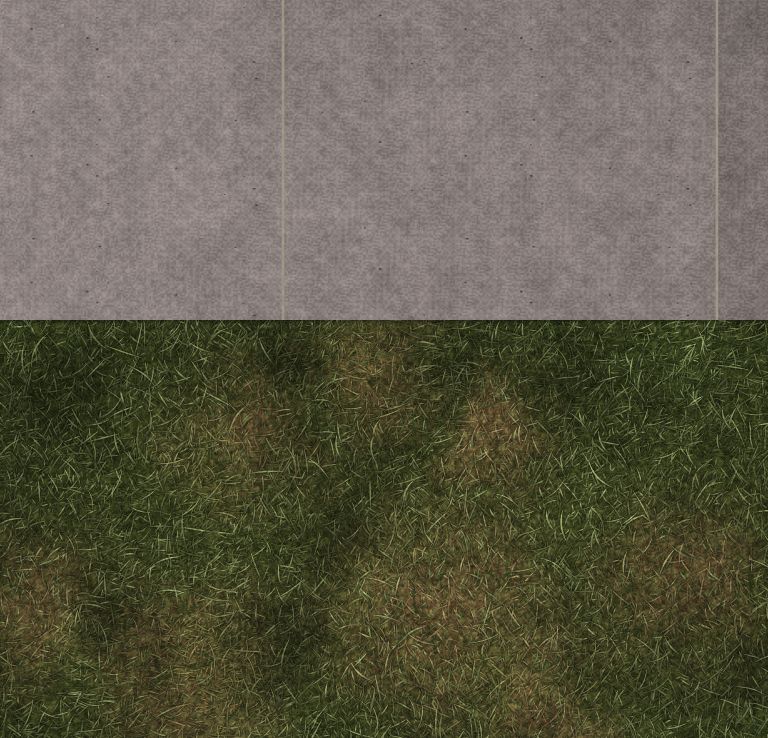
A Shadertoy shader for this texture:

```glsl
// Concrete wall panels with pale joints above a lawn of tangled, partly dry grass.
#define WALL_BASE 0.5443
#define PANEL_WIDTH 0.565
#define JOINT_X 0.3685
#define JOINT_HALF 0.0017
#define STAIN_PERIOD 0.165
#define BLADE_HALF 0.00095
#define BLADE_MIN 0.008
#define BLADE_MAX 0.031
#define LAYERS 10
#define GRAIN_SCALE 460.0
#define CONCRETE vec3(0.53, 0.49, 0.48)

float hash(vec2 p) {
    return fract(sin(dot(p, vec2(127.1, 311.7))) * 43758.5453);
}

vec2 hash2(vec2 p) {
    return vec2(hash(p), hash(p + 37.3));
}

float noise(vec2 p) {
    vec2 i = floor(p), f = fract(p);
    f = f * f * (3.0 - 2.0 * f);
    return mix(mix(hash(i), hash(i + vec2(1, 0)), f.x),
               mix(hash(i + vec2(0, 1)), hash(i + vec2(1, 1)), f.x), f.y);
}

float fbm(vec2 p) {
    float sum = 0.0, amp = 0.5;
    for (int i = 0; i < 4; i++) {
        sum += amp * noise(p);
        p = mat2(1.6, 1.2, -1.2, 1.6) * p + 17.1;
        amp *= 0.5;
    }
    return sum / 0.9375;
}

// Sparse small marks, one candidate per cell
float specks(vec2 p, float cell, float chance, float px) {
    vec2 id = floor(p / cell);
    vec2 d = p - (id + 0.25 + 0.5 * hash2(id + 5.7)) * cell;
    float radius = mix(0.0005, 0.0015, hash(id + 71.0));
    float mark = clamp((radius - length(d * vec2(0.8, 1.2))) / px + 0.5, 0.0, 1.0);
    return mark * step(hash(id + 13.9), chance);
}

vec3 wall(vec2 p, float px) {
    float along = p.x - JOINT_X;
    float panel = floor(along / PANEL_WIDTH);
    vec2 q = vec2(mod(along, PANEL_WIDTH), mod(p.y - WALL_BASE, STAIN_PERIOD));

    // Cloudy stains, vertical streaks and gritty grain
    float shade = 1.045 - 0.065 * p.x - 0.07 * step(0.5, panel);
    shade += 0.13 * (fbm(p * vec2(30.0, 22.0)) - 0.5);
    shade += 0.05 * (noise(p * vec2(38.0, 7.0)) - 0.5);
    shade += 0.20 * (fbm(p * 85.0) - 0.5);
    shade += 0.25 * (noise(p * GRAIN_SCALE) - 0.5);
    shade -= 0.05 * smoothstep(0.82, 0.96, p.y) * smoothstep(0.1, 0.8, p.x);
    vec3 col = CONCRETE * shade;
    col += vec3(0.008, 0.003, -0.006) * (fbm(p * 9.0) - 0.4);

    // Pits and chips recur with the cast of each panel
    col *= 1.0 - 0.45 * specks(q, 0.0145, 0.045, px);
    col += 0.10 * specks(q + 3.0, 0.019, 0.05, px);

    // Joints
    float d = abs(mod(along + 0.5 * PANEL_WIDTH, PANEL_WIDTH) - 0.5 * PANEL_WIDTH);
    vec3 joint = vec3(0.62, 0.59, 0.53) * (0.95 + 0.1 * noise(p * 200.0));
    return mix(col, joint, clamp((JOINT_HALF - d) / px + 0.5, 0.0, 1.0));
}

// Strongest of several soft patches, each given as centre and radius
float patches(vec2 p, vec3 spots[8]) {
    float sum = 0.0;
    for (int i = 0; i < 8; i++) {
        vec2 d = (p - spots[i].xy) / spots[i].z;
        sum = max(sum, exp(-dot(d, d)));
    }
    return sum;
}

vec3 grass(vec2 p, float px) {
    vec2 w = p + 0.12 * (vec2(fbm(p * 14.0), fbm(p * 14.0 + 40.0)) - 0.5);
    float dry = patches(w, vec3[8](
        vec3(0.49, 0.49, 0.08), vec3(0.31, 0.38, 0.09), vec3(0.66, 0.39, 0.07), vec3(0.56, 0.17, 0.14),
        vec3(0.25, 0.08, 0.11), vec3(0.89, 0.20, 0.11), vec3(0.69, 0.04, 0.10), vec3(0.03, 0.17, 0.10)));
    float deep = patches(w, vec3[8](
        vec3(0.38, 0.50, 0.05), vec3(0.78, 0.46, 0.07), vec3(0.39, 0.11, 0.06), vec3(0.10, 0.45, 0.08),
        vec3(0.43, 0.28, 0.06), vec3(0.97, 0.08, 0.06), vec3(0.62, 0.49, 0.05), vec3(0.16, 0.14, 0.05)));
    float tone = (1.0 - 0.28 * deep) * (0.98 + 0.5 * fbm(p * 10.0 + 4.0) + 0.12 * dry);
    float yellow = smoothstep(0.42, 0.65, fbm(p * 11.0 + 23.0));

    // Thatch beneath the blades
    vec3 col = mix(vec3(0.16, 0.18, 0.08), vec3(0.27, 0.24, 0.14), dry) * tone;
    col *= 0.35 + 1.2 * fbm(p * 170.0);

    // Curved blades, from short and dull to long and bright
    for (int k = 0; k < LAYERS; k++) {
        float level = float(k) / float(LAYERS - 1);
        float size = mix(BLADE_MIN, BLADE_MAX, level);
        vec2 q = p / size + 7.3 * float(k), cell = floor(q);
        for (int n = 0; n < 9; n++) {
            vec2 id = cell + vec2(n % 3 - 1, n / 3 - 1);
            vec2 seed = id + 57.0 * float(k);
            vec2 a = hash2(seed), b = hash2(seed + 11.7), c = hash2(seed + 23.1);
            if (c.x > mix(0.85, 0.66 - 0.35 * dry, level)) continue;
            float angle = 0.4 + 1.5 * noise(p * 4.0 + 8.0) + 2.6 * (b.x - 0.5);
            vec2 dir = vec2(cos(angle), sin(angle)), d = q - id - a;
            float x = dot(d, dir), y = dot(d, vec2(-dir.y, dir.x));
            float t = x / mix(0.4, 0.85, b.y);
            float dist = abs(y + 0.7 * (c.y - 0.5) * x * x) * size;
            float width = BLADE_HALF * (1.0 - t * t) * mix(0.7, 1.15, c.y);
            float inside = step(abs(t), 1.0);
            float light = pow(hash(seed + 41.0), 1.8) * mix(0.75, 1.0, level);
            vec3 green = mix(vec3(0.14, 0.17, 0.075), vec3(0.45, 0.49, 0.32), light);
            vec3 straw = mix(vec3(0.24, 0.18, 0.11), vec3(0.49, 0.43, 0.30), light);
            straw = mix(straw, vec3(0.38, 0.38, 0.20), 0.6 * yellow);
            vec3 blade = mix(green, straw, dry * step(a.y, 0.65)) * tone * (0.95 + 0.2 * t);
            col *= 1.0 - 0.17 * inside * (1.0 - smoothstep(width, width + 0.0024, dist));
            col = mix(col, blade, inside * clamp((width - dist) / px + 0.5, 0.0, 1.0));
        }
    }
    // Broken litter and grain
    float litter = smoothstep(0.62, 0.85, noise(p * 230.0 + 9.0)) * dry;
    col = mix(col, vec3(0.34, 0.23, 0.15), 0.45 * litter);
    col *= 0.80 + 0.46 * noise(p * GRAIN_SCALE);
    return col * mix(0.75, 1.08, smoothstep(0.0, 0.006, WALL_BASE - p.y));
}

void mainImage(out vec4 fragColor, in vec2 fragCoord) {
    float px = 1.0 / iResolution.x;
    vec2 p = fragCoord * px;
    float edge = clamp((p.y - WALL_BASE) / px + 0.5, 0.0, 1.0);
    vec3 col = edge > 0.0 ? wall(p, px) : vec3(0.0);
    if (edge < 1.0) col = mix(grass(p, px), col, edge);
    fragColor = vec4(col, 1.0);
}
```
